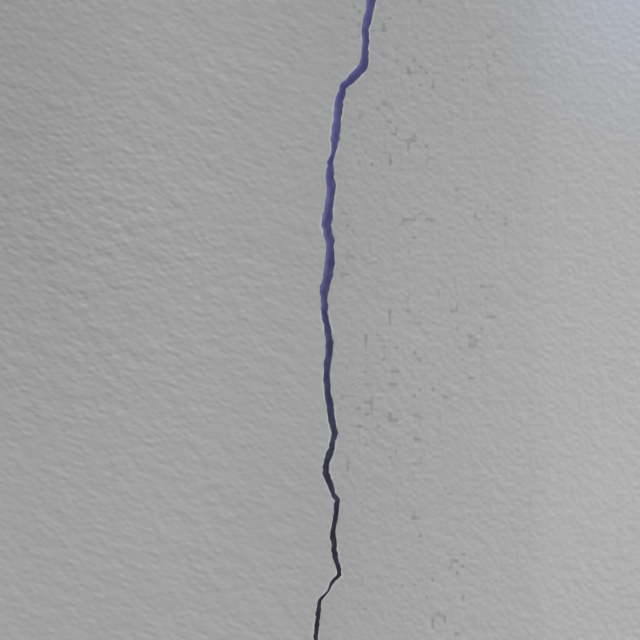
Give the GLSL for this texture, as a Shadertoy shader.

```glsl
float hash(vec2 p) {
    return fract(sin(dot(p, vec2(127.1, 311.7))) * 43758.5453);
}

float noise(vec2 p) {
    vec2 i = floor(p), f = fract(p);
    f = f * f * (3.0 - 2.0 * f);
    return mix(mix(hash(i), hash(i + vec2(1, 0)), f.x),
               mix(hash(i + vec2(0, 1)), hash(i + vec2(1, 1)), f.x), f.y);
}

float fbm(vec2 p) {
    float sum = 0.0, amp = 0.5;
    for (int i = 0; i < 4; i++) {
        sum += amp * noise(p);
        p = mat2(1.6, 1.2, -1.2, 1.6) * p + 7.3;
        amp *= 0.5;
    }
    return sum;
}

// Plaster relief: slanted trowel ripples on the left, fine grit on the right
float plasterHeight(vec2 p) {
    vec2 slanted = mat2(0.94, 0.34, -0.34, 0.94) * p;
    float ripples = 0.8 * fbm(slanted * vec2(38, 66)) + 0.35 * noise(slanted * vec2(110, 170));
    float grit = 0.55 * fbm(p * vec2(72, 82)) + 0.4 * noise(p * 165.0 + 11.0);
    return mix(ripples, grit, smoothstep(0.46, 0.56, p.x));
}

// Crack centre line: signed horizontal offset and distance
vec2 crackField(vec2 p) {
    const vec2 path[22] = vec2[22](
        vec2(0.584, 1.01), vec2(0.571, 0.954), vec2(0.569, 0.896), vec2(0.537, 0.865),
        vec2(0.529, 0.837), vec2(0.523, 0.768), vec2(0.515, 0.746), vec2(0.518, 0.700),
        vec2(0.509, 0.648), vec2(0.516, 0.622), vec2(0.514, 0.583), vec2(0.507, 0.544),
        vec2(0.509, 0.499), vec2(0.516, 0.466), vec2(0.509, 0.401), vec2(0.523, 0.323),
        vec2(0.508, 0.262), vec2(0.526, 0.219), vec2(0.520, 0.160), vec2(0.530, 0.102),
        vec2(0.499, 0.060), vec2(0.491, -0.01));
    vec2 nearest = vec2(0.0, 10.0);
    for (int i = 0; i < 21; i++) {
        vec2 a = path[i], ab = path[i + 1] - a;
        vec2 offset = p - a - ab * clamp(dot(p - a, ab) / dot(ab, ab), 0.0, 1.0);
        float d = length(offset);
        if (d < nearest.y) nearest = vec2(offset.x, d);
    }
    return nearest;
}

void mainImage(out vec4 fragColor, in vec2 fragCoord) {
    vec2 uv = fragCoord / iResolution.xy;
    float pixel = 1.0 / iResolution.y;

    // Broad light across the wall, with a faint vertical seam
    float light = 0.618 + 0.043 * smoothstep(0.5, 1.0, uv.x) + 0.018 * (1.0 - uv.y);
    light -= 0.026 * (1.0 - smoothstep(0.0, 0.3, uv.x)) * smoothstep(0.0, 0.8, uv.y);
    light += 0.010 * smoothstep(0.835, 0.87, uv.x + 0.015 * noise(uv * 12.0));
    light += 0.022 * (fbm(uv * vec2(6, 4)) - 0.47);
    vec3 color = vec3(light) + vec3(-0.002, 0.0, 0.003);
    color += vec3(0.02, 0.035, 0.07) * smoothstep(0.25, 0.0, distance(uv, vec2(1.0, 1.0)));

    // Embossed plaster lit from the upper right
    float slope = plasterHeight(uv) - plasterHeight(uv + vec2(0.0016, 0.0030));
    float roughPatch = exp(-14.0 * dot(uv - vec2(0.12, 0.63), uv - vec2(0.12, 0.63)));
    color += slope * (0.115 + 0.07 * roughPatch);

    // Small dark pits, denser to the right of the crack
    float pits = smoothstep(0.76, 0.93, noise(uv * 105.0 + 31.0)) * smoothstep(0.45, 0.7, noise(uv * 17.0));
    color -= 0.065 * pits * smoothstep(0.51, 0.55, uv.x) * (1.0 - smoothstep(0.7, 0.9, uv.x));

    // Crack with ragged sides, pinched in two places
    vec2 ragged = uv + 0.004 * vec2(noise(uv * 65.0) - 0.5, 0.0) + 0.0018 * vec2(noise(uv * 170.0) - 0.5, 0.0);
    vec2 crack = crackField(ragged);
    float halfWidth = mix(0.0038, 0.0062, smoothstep(0.15, 0.65, uv.y));
    halfWidth *= 0.85 + 0.3 * noise(vec2(3.0, uv.y * 38.0));
    halfWidth *= 1.0 - 0.45 * exp(-pow((uv.y - 0.755) / 0.018, 2.0));
    halfWidth *= 1.0 - 0.5 * exp(-pow((uv.y - 0.075) / 0.02, 2.0));

    // Pale chipped rim and soft shading beside the opening
    float chips = smoothstep(0.4, 0.75, noise(uv * vec2(60, 34) + 5.0));
    color += 0.07 * chips * (1.0 - smoothstep(halfWidth, halfWidth + 0.005, crack.y));
    color -= 0.018 * exp(-crack.y / 0.014) * step(0.0, crack.x);

    // Blue interior, darker towards the bottom and the right lip
    vec3 inside = mix(vec3(0.19, 0.19, 0.24), vec3(0.29, 0.29, 0.45), smoothstep(0.1, 0.75, uv.y));
    inside += vec3(0.09, 0.09, 0.11) * smoothstep(0.001, -0.005, crack.x) * smoothstep(0.2, 0.6, uv.y);
    inside += 0.07 * (noise(uv * vec2(150, 80)) - 0.5);
    float opening = 1.0 - smoothstep(halfWidth - pixel, halfWidth + pixel, crack.y);
    color = mix(color, inside, opening);

    fragColor = vec4(color, 1.0);
}
```
